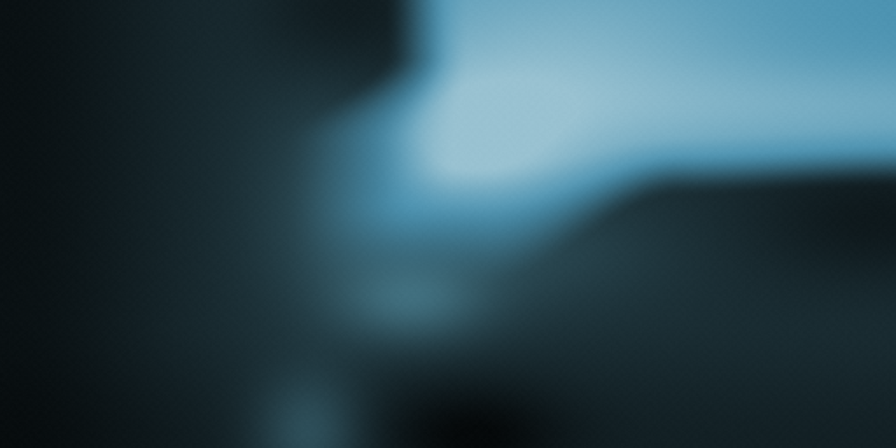
Reproduce this background procedurally as a Shadertoy shader.

```glsl
// A blurred pale blue light in the upper right, wrapped by dark slate shadow.
// Two soft curved borders cut out the light; Gaussian glows shape the shadow
// and the pale core, and a faint woven grain covers everything.

float hash(vec2 p) {
    return fract(sin(dot(p, vec2(127.1, 311.7))) * 43758.5453);
}

// Soft elliptical spot: 1 at the centre, fading over the given radii.
float glow(vec2 p, vec2 centre, vec2 radii) {
    vec2 q = (p - centre) / radii;
    return exp(-dot(q, q));
}

// Slate shadow with dim smoky patches.
vec3 shadowColour(vec2 p) {
    float tone = mix(0.15, 0.40, smoothstep(0.0, 0.6, p.x));
    tone *= mix(0.72, 1.0, smoothstep(0.0, 0.3, p.y));
    tone += 0.48 * glow(p, vec2(0.92, 0.33), vec2(0.17, 0.10));
    tone += 0.42 * glow(p, vec2(0.69, 0.03), vec2(0.12, 0.14));
    tone += 0.25 * glow(p, vec2(0.74, 0.57), vec2(0.16, 0.25));
    tone += 0.25 * glow(p, vec2(1.12, 0.44), vec2(0.35, 0.14));
    tone -= 0.22 * glow(p, vec2(1.06, 0.03), vec2(0.20, 0.12));
    tone -= 0.18 * glow(p, vec2(1.97, 0.51), vec2(0.30, 0.14));
    tone -= 0.16 * glow(p, vec2(0.77, 0.98), vec2(0.20, 0.17));
    return vec3(0.25, 0.43, 0.49) * max(tone, 0.08);
}

// Saturated blue rim melting into a pale centre.
vec3 lightColour(vec2 p, float core) {
    float pale = 0.80 * glow(p, vec2(1.04, 0.67), vec2(0.24, 0.16))
               + 0.72 * glow(p, vec2(1.25, 0.84), vec2(0.44, 0.25))
               + 0.45 * glow(p, vec2(1.90, 0.76), vec2(0.60, 0.10));
    return mix(vec3(0.29, 0.57, 0.69), vec3(0.60, 0.76, 0.82), min(pale, 1.0) * core);
}

void mainImage(out vec4 fragColor, in vec2 fragCoord) {
    vec2 p = fragCoord / iResolution.xy * vec2(2.0, 1.0);

    // Signed distances past the left and lower borders, in softness units.
    float upper = smoothstep(0.68, 0.88, p.y);
    float right = smoothstep(1.08, 1.52, p.x);
    float left = (p.x - mix(0.78, 0.93, upper)) / mix(0.15, 0.075, upper);
    float floorY = mix(0.455, 0.61, right) + 0.02 * smoothstep(1.5, 2.0, p.x);
    float low = (p.y - floorY) / mix(0.10, 0.05, right);

    float light = smoothstep(-1.0, 1.0, left) * smoothstep(-1.0, 1.0, low);
    float core = smoothstep(0.2, 1.6, left) * smoothstep(0.2, 1.8, low);
    vec3 colour = mix(shadowColour(p), lightColour(p, core), light);

    // Fine weave and grain.
    vec2 thread = sin(p * 300.0);
    float grain = hash(floor(p * 256.0)) - 0.5;
    colour += 0.003 * thread.x * thread.y + 0.008 * grain;

    fragColor = vec4(clamp(colour, 0.0, 1.0), 1.0);
}
```
